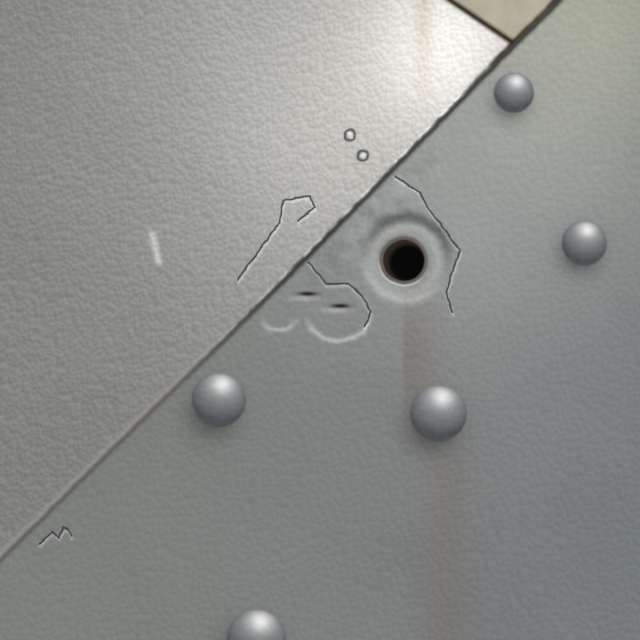
This texture is drawn by a Shadertoy shader. Its source:

```glsl
vec2 hash2(vec2 p) {
    vec3 q = fract(p.xyx * vec3(.1031, .103, .0973));
    q += dot(q, q.yzx + 33.33);
    return fract((q.xx + q.yz) * q.zy);
}

float cellular(vec2 p) {
    vec2 cell = floor(p), f = fract(p);
    float d = 8.;
    for (int i = 0; i < 9; i++) {
        vec2 o = vec2(i % 3 - 1, i / 3 - 1);
        vec2 v = o + hash2(cell + o) - f;
        d = min(d, dot(v, v));
    }
    return sqrt(d);
}

float waves(vec2 p) {
    float sum = 0., amp = .5;
    for (int i = 0; i < 5; i++) {
        sum += amp * sin(p.x + 1.7 * sin(p.y)) * cos(p.y + .6 * p.x);
        p = mat2(1.5, 1.1, -1.1, 1.5) * p + 2.3;
        amp *= .6;
    }
    return sum;
}

// Side-lit slope of the pebbled paint
float relief(vec2 p, float scale) {
    vec2 q = p * scale + .5 * waves(p * scale * .4), e = vec2(.12, .26);
    return cellular(q + e) - cellular(q - e);
}

float segment(vec2 p, vec2 a, vec2 b) {
    vec2 d = b - a;
    return length(p - a - d * clamp(dot(p - a, d) / dot(d, d), 0., 1.));
}

float band(float d, float width) { return exp(-d * d / (width * width)); }
float blob(vec2 p, vec2 c, vec2 size) { vec2 q = (p - c) / size; return exp(-dot(q, q)); }
float stroke(float d, float width, float aa) { return 1. - smoothstep(width - aa, width + aa, d); }

// Dark fissure with a lit lip below it
vec3 crack(vec3 col, vec2 p, vec2 pts[6], float aa) {
    float d = 1., lip = 1.;
    for (int i = 0; i < 5; i++) {
        d = min(d, segment(p, pts[i], pts[i + 1]));
        lip = min(lip, segment(p + vec2(-.001, .004), pts[i], pts[i + 1]));
    }
    return mix(col + .12 * band(lip, .0028), vec3(.18), .75 * stroke(d, .0014, aa));
}

vec3 rivet(vec3 col, vec2 p, vec2 c, float r, float aa) {
    vec2 q = (p - c) / r;
    float d = length(q);
    col *= 1. - .42 * blob(q, vec2(-.2, -.45), vec2(.85));
    vec3 n = normalize(vec3(q, sqrt(max(1. - d * d, .02))));
    float lit = max(dot(n, vec3(.14, .66, .74)), 0.);
    float shine = .26 * pow(lit, 9.) + .12 * blob(q, vec2(.12, .48), vec2(.3));
    vec3 dome = vec3(.31, .32, .33) + .25 * lit + shine * vec3(1, .97, .93);
    return mix(col, dome + .025 * relief(p, 95.), stroke(d, 1., .03 + aa / r));
}

// Pressed dish, worn rim and bore
vec3 hole(vec3 col, vec2 q, float aa) {
    float wobble = .003 * waves(q * 70.);
    float d = length(q) + .3 * wobble, dish = length(q - vec2(.004, .002)) + wobble;
    float up = dot(q, vec2(.29, .96)) / (length(q) + 1e-4);
    col *= 1. - .32 * band(dish - .066, .009) * smoothstep(-.1, .9, up);
    col += .13 * band(dish - .064, .008) * smoothstep(0., .9, -up);
    col += .07 * band(dish - .051, .008);
    col = mix(col, vec3(.34, .31, .28), .75 * band(d - .035, .0035));
    col += .2 * band(d - .039, .002) * smoothstep(.1, .9, -up);
    vec3 bore = mix(vec3(.03), vec3(.19, .16, .14), smoothstep(.023, .034, length(q - vec2(.006, -.004))));
    return mix(col, bore, stroke(d, .0325, aa + .0008));
}

vec3 upperPanel(vec2 p) {
    float glow = .21 * blob(p, vec2(.64, .92), vec2(.46));
    float hot = .26 * blob(p, vec2(.7, .93), vec2(.13, .15)) + .06 * blob(p, vec2(.49, .76), vec2(.15, .2));
    vec3 col = vec3(.505, .505, .495) + (glow + hot) * vec3(1, .985, .95);
    col -= vec3(.05, .09, .11) * blob(p, vec2(.662, .98), vec2(.014, .11));
    return col + (.055 + .12 * glow) * relief(p, 125.) + .025 * relief(p, 60.);
}

vec3 lowerPanel(vec2 p) {
    vec3 col = vec3(.485, .495, .485) + .11 * blob(p, vec2(.72, .74), vec2(.32));
    col += vec3(.13, .13, .08) * blob(p, vec2(.93, 1), vec2(.2, .24));
    col += vec3(-.02, -.012, .008) * blob(p, vec2(1, .1), vec2(.35, .5));
    // Rust runs
    float run = smoothstep(.625, .635, p.x) * blob(p, vec2(.64, .45), vec2(.04, .09));
    col -= vec3(.025, .055, .065) * run;
    col -= vec3(.005, .025, .03) * band(p.x - .7, .045) * (1. - smoothstep(.25, .36, p.y));
    return col + .032 * relief(p, 105.);
}

void mainImage(out vec4 fragColor, in vec2 fragCoord) {
    vec2 p = fragCoord / iResolution.xy;
    float aa = 1. / iResolution.y, rough = waves(p * 55.);
    float seam = (p.y - p.x - .132 + .007 * band(p.x - .42, .25)) * .707 + .0013 * rough;
    float above = smoothstep(-.002, .002, seam);
    vec3 col = mix(lowerPanel(p), upperPanel(p), above) + .012 * waves(p * 9.);

    // Corner plate and its gap
    float gap = dot(p - vec2(.703, 1), vec2(.56, .828));
    col = mix(col, vec3(.71, .69, .62) + .03 * rough, above * smoothstep(0., .006, gap));
    col = mix(col, vec3(.15, .12, .09), .9 * above * band(gap, .0045));

    // Diagonal joint
    float high = smoothstep(.25, .5, p.x);
    col = mix(col, vec3(.65, .61, .58), .65 * (1. - high) * band(seam, .005));
    col *= 1. - (.25 + .3 * high) * band(seam + .005, .0045);
    col += .2 * high * band(seam, .0025) * smoothstep(-.3, .4, rough);
    col = mix(col, vec3(.2, .17, .13), .8 * band(seam, .004) * smoothstep(.71, .79, p.x));
    col += .09 * rough * band(seam + .035, .03) * band(p.x - .58, .11);

    // Flaked crescents, slits and blisters
    vec2 w = p + .002 * vec2(waves(p * 120.), waves(p.yx * 110.));
    for (int i = 0; i < 2; i++) {
        float k = float(i);
        vec2 q = w - vec2(.436 + .093 * k, .507), slit = vec2(.481 + .051 * k, .541 - .019 * k);
        float edge = length(q * vec2(1, 1.25)) - .028 - .021 * k;
        col += .17 * band(edge, .005) * smoothstep(0., .025, -q.y);
        col += .12 * blob(p, slit - vec2(.008, .007), vec2(.022, .005));
        col = mix(col, vec3(.1), .9 * blob(p, slit, vec2(.014, .0032)));
        edge = length(w - vec2(.547 + .02 * k, .789 - .032 * k)) - .008;
        col *= 1. - .5 * band(edge, .0022);
        col += .1 * stroke(edge, -.004, aa);
    }
    col += .19 * band(segment(p, vec2(.238, .633), vec2(.248, .592)), .006);

    col = hole(col, p - vec2(.631, .593), aa);
    col = crack(col, w, vec2[6](vec2(.482, .59), vec2(.51, .556), vec2(.545, .557), vec2(.566, .536), vec2(.58, .512), vec2(.57, .49)), aa);
    col = crack(col, w, vec2[6](vec2(.371, .564), vec2(.436, .651), vec2(.443, .686), vec2(.484, .694), vec2(.491, .677), vec2(.465, .655)), aa);
    col = crack(col, w, vec2[6](vec2(.618, .724), vec2(.655, .7), vec2(.67, .674), vec2(.719, .609), vec2(.697, .544), vec2(.707, .512)), aa);
    col = crack(col, w, vec2[6](vec2(.062, .151), vec2(.081, .169), vec2(.091, .16), vec2(.098, .177), vec2(.106, .173), vec2(.111, .163)), aa);

    vec3 heads[5] = vec3[5](vec3(.803, .855, .031), vec3(.913, .62, .035),
        vec3(.342, .375, .042), vec3(.685, .354, .044), vec3(.401, .002, .046));
    for (int i = 0; i < 5; i++) col = rivet(col, p, heads[i].xy, heads[i].z, aa);
    fragColor = vec4(clamp(col, 0., 1.), 1);
}
```
